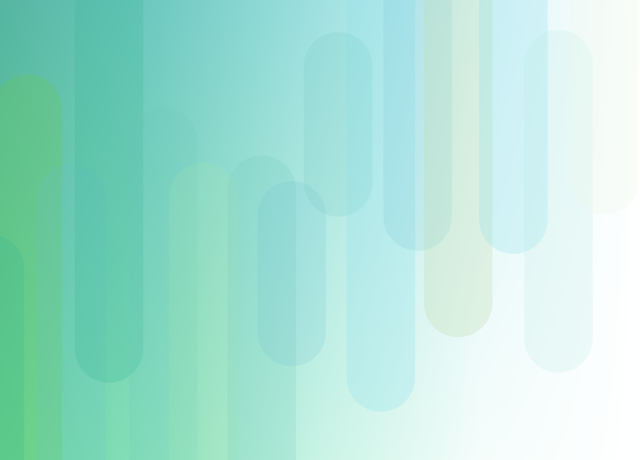
Write a Shadertoy shader that draws this background.

```glsl
// Translucent rounded bars hanging and rising over a green-to-white gradient.

// Bar half width, in canvas heights
const float RADIUS = 0.0745;
// Ends placed beyond the canvas
const float BELOW = -1.0;
const float ABOVE = 2.0;

// Background stops from left to right, along the top and the bottom
const int STOPS = 5;
const vec3 TOP_RAMP[STOPS] = vec3[](
    vec3(0.33, 0.71, 0.63), vec3(0.44, 0.79, 0.76), vec3(0.62, 0.88, 0.88),
    vec3(0.86, 0.96, 0.97), vec3(1.0));
const vec3 BOTTOM_RAMP[STOPS] = vec3[](
    vec3(0.40, 0.83, 0.61), vec3(0.54, 0.88, 0.74), vec3(0.79, 0.955, 0.90),
    vec3(0.96, 0.992, 0.985), vec3(1.0));

// Bar tints: colour and opacity
const int LIME = 0, TEAL = 1, BLUE = 2, SEA = 3, LEAF = 4;
const int SKY = 5, SAND = 6, MIST = 7, CREAM = 8;
const vec4 TINTS[9] = vec4[](
    vec4(0.42, 0.78, 0.28, 0.25), vec4(0.20, 0.71, 0.58, 0.23),
    vec4(0.40, 0.74, 0.82, 0.17), vec4(0.41, 0.77, 0.73, 0.18),
    vec4(0.68, 0.90, 0.66, 0.17), vec4(0.52, 0.87, 0.92, 0.25),
    vec4(0.75, 0.86, 0.68, 0.30), vec4(0.70, 0.91, 0.88, 0.20),
    vec4(0.93, 0.97, 0.91, 0.28));

// Bars from left to right: centre x, lower end, upper end
const int BARS = 15;
const vec3 BAR_SPAN[BARS] = vec3[](
    vec3(0.060, BELOW, 0.838), vec3(-0.022, BELOW, 0.491),
    vec3(0.156, BELOW, 0.643), vec3(0.237, 0.168, ABOVE),
    vec3(0.355, BELOW, 0.767), vec3(0.442, BELOW, 0.646),
    vec3(0.569, BELOW, 0.662), vec3(0.634, 0.204, 0.606),
    vec3(0.735, 0.529, 0.930), vec3(0.828, 0.105, ABOVE),
    vec3(0.908, 0.455, ABOVE), vec3(0.996, 0.267, ABOVE),
    vec3(1.116, 0.448, ABOVE), vec3(1.214, 0.190, 0.935),
    vec3(1.315, 0.534, ABOVE));
const int BAR_TINT[BARS] = int[](
    LIME, TEAL, BLUE, TEAL, SEA, LEAF, SEA, BLUE,
    SEA, SKY, BLUE, SAND, SKY, MIST, CREAM);

// Blend both ramps by height
vec3 background(vec2 uv) {
    float t = clamp(uv.x, 0.0, 1.0) * float(STOPS - 1);
    int i = min(int(t), STOPS - 2);
    float f = t - float(i);
    vec3 top = mix(TOP_RAMP[i], TOP_RAMP[i + 1], f);
    vec3 bottom = mix(BOTTOM_RAMP[i], BOTTOM_RAMP[i + 1], f);
    return mix(bottom, top, uv.y);
}

// Signed distance to an upright capsule
float capsule(vec2 p, vec3 span) {
    float axisY = clamp(p.y, span.y + RADIUS, span.z - RADIUS);
    return length(p - vec2(span.x, axisY)) - RADIUS;
}

void mainImage(out vec4 fragColor, in vec2 fragCoord) {
    vec2 p = fragCoord / iResolution.y;
    float edge = 0.75 / iResolution.y;
    vec3 color = background(fragCoord / iResolution.xy);

    // Layer the bars
    for (int i = 0; i < BARS; i++) {
        vec4 tint = TINTS[BAR_TINT[i]];
        float cover = 1.0 - smoothstep(-edge, edge, capsule(p, BAR_SPAN[i]));
        color = mix(color, tint.rgb, tint.a * cover);
    }
    fragColor = vec4(color, 1.0);
}
```
